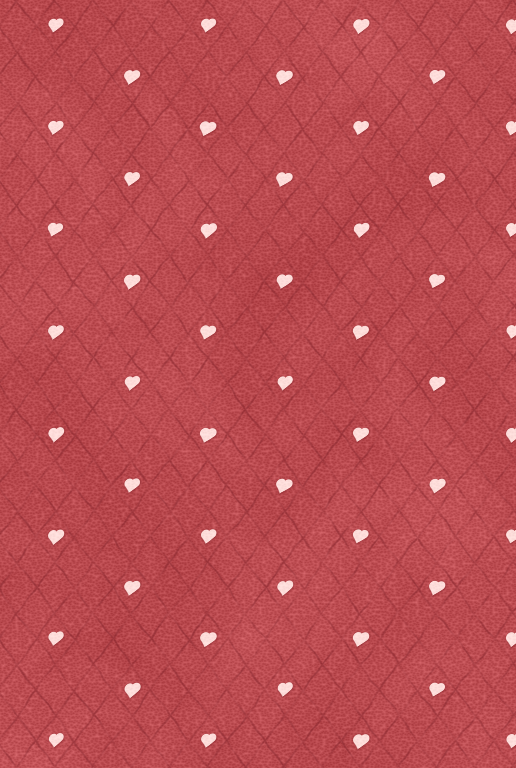
Give the GLSL for this pattern, as a WebGL 1 fragment shader.

```glsl
precision highp float;
// Worn rose cloth with faint stitched diamonds and half-drop rows of small leaning hearts.

uniform vec2 u_resolution;

// Lengths are fractions of the canvas height.
#define HEART_PERIOD vec2(0.1988, 0.1330)
#define HEART_ORIGIN vec2(0.0720, 0.0350)
#define HEART_SIZE 0.0168
#define HEART_COLOR vec3(1.0, 0.87, 0.86)
#define STITCH_WIDTH 0.0017
#define STITCH_STRENGTH 0.42
#define STITCH_COLOR vec3(0.53, 0.15, 0.18)
#define CLOTH_DARK vec3(0.65, 0.21, 0.23)
#define CLOTH_LIGHT vec3(0.83, 0.39, 0.41)
#define GRAIN_CELLS vec2(230.0, 320.0)
#define GRAIN_AMOUNT 0.75
#define CLOUD_AMOUNT 0.17

vec2 hash2(vec2 p) {
  vec2 s = vec2(dot(p, vec2(127.1, 311.7)), dot(p, vec2(269.5, 183.3)));
  return fract(sin(s) * 43758.55);
}

// Distance to the nearest scattered point, one point per unit cell.
float cellular(vec2 p) {
  vec2 cell = floor(p);
  float nearest = 2.0;
  for (int j = -1; j <= 1; j++) {
    for (int i = -1; i <= 1; i++) {
      vec2 c = cell + vec2(float(i), float(j));
      nearest = min(nearest, length(c + hash2(c) - p));
    }
  }
  return nearest;
}

// Layered, warped sines: broad blotches of fading, roughly -1 to 1.
float clouds(vec2 p) {
  float sum = 0.0;
  float amplitude = 0.55;
  p *= 9.0;
  for (int i = 0; i < 5; i++) {
    p += 0.6 * sin(p.yx * 1.3 + vec2(1.7, 4.1));
    sum += amplitude * sin(p.x + 0.8) * sin(p.y + 2.3);
    p = mat2(1.36, 1.03, -1.03, 1.36) * p + 2.9;
    amplitude *= 0.72;
  }
  return sum;
}

// Signed distance to a unit heart centred on the origin, tip curling left.
float heartDistance(vec2 p) {
  p.x -= 0.2 * p.y;
  float low = max(0.1 - p.y, 0.0);
  p.x += 0.3 * low * low;
  p.y += 0.55;
  p.x = abs(p.x);
  if (p.x + p.y > 1.0) return length(p - vec2(0.25, 0.75)) - 0.3536;
  vec2 toNotch = p - vec2(0.0, 1.0);
  vec2 toSide = p - 0.5 * max(p.x + p.y, 0.0);
  float d = min(dot(toNotch, toNotch), dot(toSide, toSide));
  return sqrt(d) * sign(p.x - p.y);
}

// Nearest heart over both half-drop lattices, slightly varied per heart.
float heartField(vec2 p) {
  float nearest = 1.0;
  for (int k = 0; k < 2; k++) {
    vec2 q = (p - HEART_ORIGIN) / HEART_PERIOD + 0.5 * float(k);
    vec2 id = floor(q + 0.5);
    vec2 vary = hash2(id + 37.0 * float(k)) - 0.5;
    vec2 local = (q - id) * HEART_PERIOD + 0.002 * vary;
    float angle = 0.22 * vary.x;
    local = mat2(cos(angle), sin(angle), -sin(angle), cos(angle)) * local;
    float size = HEART_SIZE * (1.0 + 0.1 * vary.y);
    nearest = min(nearest, heartDistance(local / size) * size);
  }
  return nearest;
}

// Distance to the diamond stitching, with hearts at diamond centres.
float stitchDistance(vec2 p) {
  p += 0.0012 * sin(p.yx * vec2(71.0, 83.0)) + 0.0005 * sin(p.yx * 290.0);
  vec2 cell = HEART_PERIOD * vec2(0.25, 0.5);
  vec2 d = (p - HEART_ORIGIN) / cell;
  vec2 lines = abs(fract(vec2(d.x + d.y, d.x - d.y)) - 0.5);
  return min(lines.x, lines.y) / length(1.0 / cell);
}

void main() {
  float pixel = 1.0 / u_resolution.y;
  vec2 p = gl_FragCoord.xy * pixel;

  // Cloth: fading, grain and fine horizontal threads.
  float grain = cellular(p * GRAIN_CELLS) - 0.5;
  float thread = sin(p.y * 1050.0 + 2.0 * sin(p.x * 60.0));
  float tone = 0.52 + CLOUD_AMOUNT * clouds(p) + GRAIN_AMOUNT * grain + 0.04 * thread;
  vec3 color = mix(CLOTH_DARK, CLOTH_LIGHT, clamp(tone, -0.1, 1.1));

  // Stitching, worn away unevenly.
  float wear = smoothstep(0.1, 0.75, cellular(p * 34.0));
  float stitch = 1.0 - smoothstep(0.0, STITCH_WIDTH + 0.5 * pixel, stitchDistance(p));
  color = mix(color, STITCH_COLOR, stitch * STITCH_STRENGTH * (0.4 + 0.9 * wear));

  // Hearts with a soft dark rim below and to the right.
  float shade = 1.0 - smoothstep(-0.001, 0.003, heartField(p - vec2(0.0007, -0.0008)));
  color = mix(color, STITCH_COLOR, 0.4 * shade);
  float heart = 1.0 - smoothstep(-0.6 * pixel, 0.6 * pixel, heartField(p));
  color = mix(color, HEART_COLOR + 0.06 * grain, heart);

  gl_FragColor = vec4(color, 1.0);
}
```
